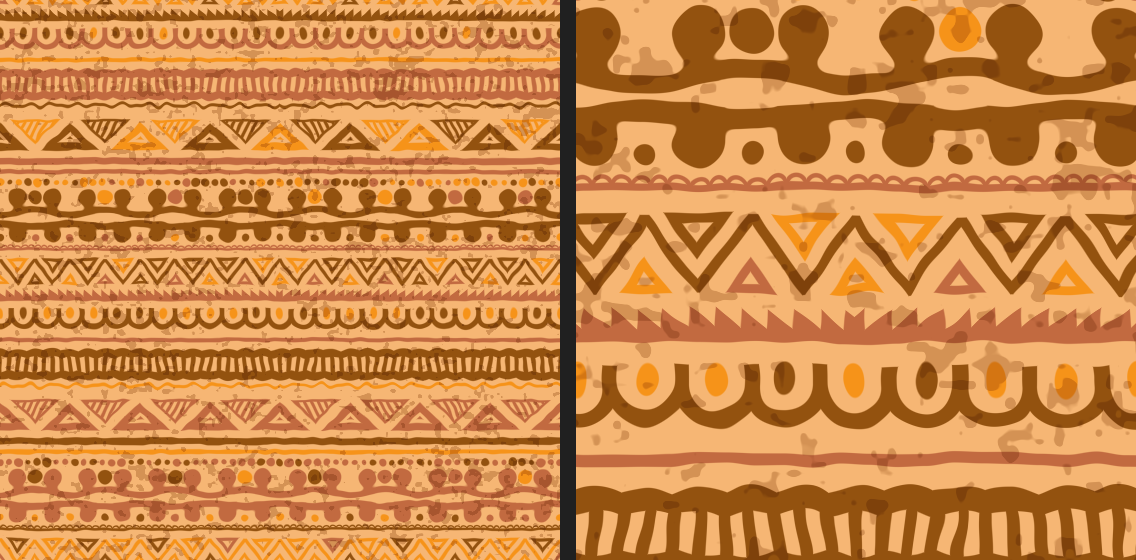
Left, the full canvas; right, a detail of the centre.
A Shadertoy shader for this pattern:

```glsl
// Hand-drawn folk stripes: borders, scallops, ladders, triangles and curls.
// One stack of rows is drawn twice down the canvas with swapped inks, mirrored
// about the vertical centre, then roughened by noise and stained with wear.
#define CANVAS 768.0
#define STACK 384.0
#define SAND vec3(0.965, 0.715, 0.455)
#define BROWN vec3(0.575, 0.32, 0.06)
#define CLAY vec3(0.76, 0.415, 0.25)
#define AMBER vec3(0.965, 0.575, 0.10)
#define STAIN vec3(0.86, 0.80, 0.72)
#define WOBBLE 2.6
#define WEAR 0.67
#define SOFTNESS 0.8

const float TAU = 6.2831853;

float hash(vec2 p) {
    vec3 q = fract(vec3(p.xyx) * 0.1031);
    q += dot(q, q.yzx + 33.33);
    return fract((q.x + q.y) * q.z);
}

float noise(vec2 p) {
    vec2 i = floor(p), f = fract(p);
    f = f * f * (3.0 - 2.0 * f);
    return mix(mix(hash(i), hash(i + vec2(1, 0)), f.x),
               mix(hash(i + vec2(0, 1)), hash(i + 1.0), f.x), f.y);
}

// Signed offset to the nearest multiple of the step
float near(float x, float w) { return x - w * floor(x / w + 0.5); }

// Triangle with its apex at the origin, opening towards +y
float triangle(vec2 p, float halfWidth, float h) {
    return max(p.y - h, (abs(p.x) * h - p.y * halfWidth) / length(vec2(h, halfWidth)));
}

float smoothUnion(float a, float b, float k) {
    float h = max(k - abs(a - b), 0.0) / k;
    return min(a, b) - h * h * k * 0.25;
}

float stripe(float y, float center, float halfWidth) { return abs(y - center) - halfWidth; }

vec3 pickInk(float id, float seed) {
    float r = hash(vec2(id + 3.0, seed));
    return r < 0.42 ? BROWN : (r < 0.8 ? AMBER : CLAY);
}

void ink(inout vec3 c, float d, vec3 color) {
    float w = SOFTNESS * CANVAS / iResolution.y;
    c = mix(c, color, 1.0 - smoothstep(-w, w, d));
}

void mainImage(out vec4 fragColor, in vec2 fragCoord) {
    vec2 paper = vec2(fragCoord.x, iResolution.y - fragCoord.y) * CANVAS / iResolution.y;
    vec2 p = paper + WOBBLE * (vec2(noise(paper / 13.0), noise(paper / 13.0 + 71.0)) - 0.5);
    float x = abs(p.x - CANVAS * 0.5);
    float y = mod(p.y - 8.0, STACK) + 8.0;
    float stackId = mod(floor((p.y - 8.0) / STACK), 2.0);
    bool first = stackId < 0.5;
    vec3 mainInk = first ? BROWN : CLAY, swapInk = first ? CLAY : BROWN;
    vec3 c = SAND;

    // Fringe with leaning teeth
    float tooth = abs(near(x + (y - 20.0) * 0.6, 12.0)) / 6.0;
    ink(c, max(y - 28.5, (13.0 + 9.0 * tooth - y) * 0.6), mainInk);

    // Scallops holding drops
    float cx = near(x, 32.0);
    float cup = abs(length(vec2(cx, max(y - 48.0, 0.0))) - 16.0) - 3.5;
    ink(c, max(cup, 39.0 - y), swapInk);
    float drop = (length(vec2(cx / 5.0, (y - 45.5) / 8.0)) - 1.0) * 5.0;
    bool warmDrop = hash(vec2(floor(x / 32.0 + 0.5), 5.0 + stackId)) > 0.55;
    ink(c, drop, warmDrop ? AMBER : BROWN);

    // Thin rule, ladder and wavy thread
    ink(c, stripe(y, 82.0, 2.7), first ? AMBER : CLAY);
    float bump = 3.0 * abs(cos(x * TAU / 48.0));
    float rails = min(stripe(y, 102.5 - bump, 5.5), stripe(y, 129.0 + bump, 5.5));
    float bars = abs(near(x + (y - 116.0) * 0.16 * sin(x * 0.05), 12.0)) - 2.9;
    ink(c, min(rails, max(bars, stripe(y, 116.0, 15.0))), swapInk);
    float thread = 144.5 + 2.2 * sin(x * TAU / 32.0) + 1.2 * sin(x * 0.31);
    ink(c, stripe(y, thread, 2.1), first ? BROWN : AMBER);

    // Nested upright triangles
    float upId = floor(x / 96.0 + 0.5);
    vec2 up = vec2(near(x, 96.0), y - 168.0);
    float tri = triangle(up, 40.0, 38.0);
    float gap = max(abs(tri + 12.0) - 2.2, up.y - 31.0);
    bool warmUp = mod(upId, 2.0) < 0.5 && upId < 3.0;
    ink(c, max(tri, -gap), first ? (warmUp ? AMBER : BROWN) : CLAY);

    // Hatched hanging triangles
    vec2 down = vec2(near(x - 48.0, 96.0), 197.0 - y);
    tri = triangle(down, 34.0, 33.0);
    float hatch = abs(near(down.x * 0.88 + down.y * 0.45, 8.5)) - 2.1;
    bool warmDown = mod(floor(x / 96.0), 2.0) > 0.5;
    ink(c, max(tri, min(-tri - 3.5, hatch)), first ? (warmDown ? AMBER : BROWN) : CLAY);

    // Double rule and row of beads
    ink(c, stripe(y, 221.0, 4.6), swapInk);
    ink(c, stripe(y, 235.5, 3.0), first ? CLAY : AMBER);
    float beadId = floor(x / 12.8 + 0.5);
    float beadSize = mix(3.2, 6.2, hash(vec2(beadId, 17.0 + stackId)));
    vec3 beadInk = pickInk(beadId, 23.0 + stackId);
    if (!first && beadInk == AMBER) beadInk = CLAY;
    ink(c, length(vec2(near(x, 12.8), y - 250.0)) - beadSize, beadInk);

    // Curls above and knobs below, each on a swaying line
    float sway = cos(x * TAU / 96.0), kx = near(x - 24.0, 48.0);
    float stem = max(abs(kx) - 5.0, stripe(y, 281.0, 8.0));
    float curl = smoothUnion(length(vec2(kx, y - 271.0)) - 12.3, stem, 5.0);
    ink(c, smoothUnion(curl, stripe(y, 291.0 + 4.0 * sway, 4.3), 6.0), mainInk);
    float knob = min(length(vec2(kx, y - 320.5)) - 11.5, max(abs(kx) - 8.0, stripe(y, 314.0, 6.0)));
    ink(c, smoothUnion(knob, stripe(y, 308.5 - 2.0 * sway, 4.6), 6.0), mainInk);
    float bigId = floor(p.x / 96.0), smallId = floor(p.x / 48.0 + 0.5);
    ink(c, length(vec2(near(x - 48.0, 96.0), y - 270.0)) - 9.8, pickInk(bigId, 31.0 + stackId));
    ink(c, length(vec2(near(x, 48.0), y - 326.0)) - 5.0, pickInk(smallId, 37.0 + stackId));

    // Looped cord
    float loops = abs(length(vec2(near(x, 9.0), y - 341.0)) - 4.2) - 1.0;
    ink(c, min(stripe(y, 341.5, 1.8), max(loops, y - 342.0)), swapInk);

    // Zigzag with small hollow triangles
    float zig = (y - 356.0 - 32.0 * abs(near(x, 48.0)) / 24.0) * 0.6;
    ink(c, max(abs(zig) - 2.3, stripe(y, 373.0, 18.0)), first ? BROWN : AMBER);
    tri = triangle(vec2(near(x, 48.0), y - 374.0), 12.0, 16.0);
    ink(c, abs(tri + 2.0) - 2.0, pickInk(floor(x / 48.0 + 0.5), 41.0 + stackId));
    tri = triangle(vec2(kx, 375.0 - y), 15.5, 21.0);
    ink(c, abs(tri + 2.2) - 2.2, pickInk(floor(x / 48.0), 47.0 + stackId));

    // Clustered stains
    float grit = 0.6 * noise(paper / vec2(12.0, 8.0)) + 0.4 * noise(paper / 4.5 + 19.0);
    grit += 0.22 * (noise(paper / 55.0) - 0.5);
    c *= mix(vec3(1.0), STAIN, smoothstep(WEAR, WEAR + 0.05, grit));
    fragColor = vec4(c, 1.0);
}
```
